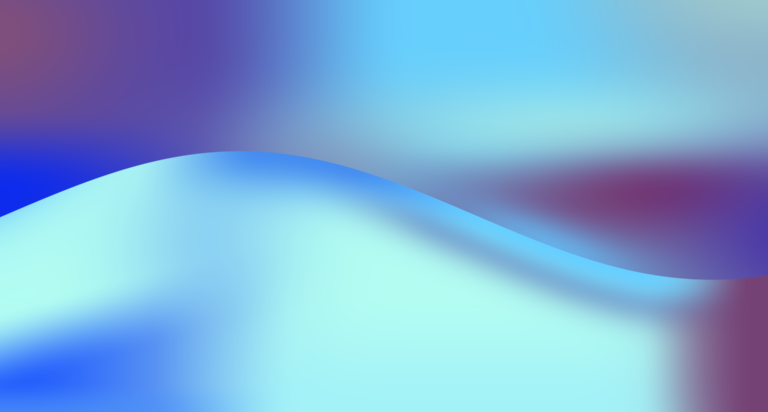
This background is drawn by a Shadertoy shader. Its source:

```glsl
// Soft blurred colour fields split by one smooth wave crest.

const float PI = 3.14159;

// Soft elliptical spot, 1 at its centre.
float glow(vec2 p, vec2 centre, vec2 radius) {
    vec2 q = (p - centre) / radius;
    return exp(-dot(q, q));
}

// Falling counterpart of smoothstep.
float fadeOut(float a, float b, float x) {
    return 1.0 - smoothstep(a, b, x);
}

float crestHeight(float x) {
    return 0.477 + 0.156 * cos(PI * (x - 0.3125) / 0.6145);
}

// Backdrop above the crest; h is the height over it.
vec3 upperField(vec2 p, float h) {
    vec3 c = mix(vec3(0.33, 0.28, 0.66), vec3(0.40, 0.81, 0.99), smoothstep(0.24, 0.54, p.x));

    // Plum and deep blue on the left
    c = mix(c, vec3(0.50, 0.31, 0.48), glow(p, vec2(-0.02, 0.92), vec2(0.17, 0.22)));
    c = mix(c, vec3(0.05, 0.17, 0.93), fadeOut(0.54, 0.74, p.y) * fadeOut(0.0, 0.36, p.x));

    // Grey upper right, paler in the corner
    c = mix(c, vec3(0.56, 0.69, 0.77), 0.9 * smoothstep(0.68, 0.98, p.x + 0.12 * (p.y - 0.85)));
    c = mix(c, vec3(0.64, 0.81, 0.81), 0.8 * glow(p, vec2(1.0, 1.03), vec2(0.16, 0.12)));

    // Lavender haze and pale band across the middle
    c = mix(c, vec3(0.50, 0.54, 0.70), 0.8 * glow(p, vec2(0.44, 0.61), vec2(0.16, 0.13)));
    c = mix(c, vec3(0.61, 0.90, 0.92), 0.95 * glow(p, vec2(0.74, 0.69), vec2(0.27, 0.11)));

    // Violet, maroon and indigo on the right
    c = mix(c, vec3(0.45, 0.44, 0.64), fadeOut(0.48, 0.65, p.y) * smoothstep(0.42, 0.62, p.x));
    c = mix(c, vec3(0.46, 0.22, 0.44), glow(p, vec2(0.87, 0.53), vec2(0.20, 0.10)));
    c = mix(c, vec3(0.28, 0.21, 0.66), 0.95 * glow(p, vec2(1.04, 0.42), vec2(0.14, 0.21)));

    // Blue light along the descending slope
    float slope = exp(-h * h / 0.0045) * glow(p, vec2(0.72, p.y), vec2(0.13, 1.0));
    return mix(c, vec3(0.40, 0.70, 0.92), 0.95 * slope);
}

// Body of the wave; d is the depth under the crest.
vec3 waveField(vec2 p, float d) {
    vec3 c = mix(vec3(0.64, 0.95, 0.97), vec3(0.70, 0.99, 0.95), smoothstep(0.0, 0.30, p.y));

    // Sky tint through the left half
    c = mix(c, vec3(0.50, 0.77, 0.95), 0.75 * glow(p, vec2(0.27, 0.40), vec2(0.11, 0.24)));
    c = mix(c, vec3(0.45, 0.80, 0.99), 0.65 * exp(-d / 0.05) * fadeOut(0.0, 0.2, p.x));

    // Slanted blue pool at lower left
    vec3 pool = mix(vec3(0.14, 0.37, 0.99), vec3(0.42, 0.65, 0.94), smoothstep(0.02, 0.30, p.x));
    pool = mix(pool, vec3(0.30, 0.57, 0.97), 0.7 * fadeOut(0.0, 0.08, p.y));
    c = mix(c, pool, fadeOut(-0.10, 0.10, p.y - 0.145 - 0.55 * p.x) * fadeOut(0.19, 0.39, p.x));

    // Grey shade following the slope
    float shade = (d - 0.07) / 0.062;
    c = mix(c, vec3(0.47, 0.62, 0.79), 0.9 * exp(-shade * shade) * smoothstep(0.38, 0.58, p.x));

    // Plum at lower right
    c = mix(c, vec3(0.57, 0.57, 0.69), 0.6 * glow(p, vec2(0.93, 0.12), vec2(0.07, 0.22)));
    c = mix(c, vec3(0.46, 0.26, 0.46), smoothstep(0.83, 0.98, p.x));

    // Bright rim, blue at the top and cyan downhill
    vec3 rim = mix(vec3(0.27, 0.55, 0.94), vec3(0.40, 0.81, 1.0), smoothstep(0.44, 0.64, p.x));
    float rimWidth = mix(0.10, 0.060, smoothstep(0.35, 0.55, p.x));
    float rimSpan = smoothstep(0.17, 0.34, p.x) * fadeOut(0.83, 0.98, p.x);
    return mix(c, rim, rimSpan * exp(-d * d / (rimWidth * rimWidth)));
}

void mainImage(out vec4 fragColor, in vec2 fragCoord) {
    vec2 p = fragCoord / iResolution.xy;
    float h = p.y - crestHeight(p.x);
    float edge = 1.0 / iResolution.y;
    vec3 color = mix(waveField(p, max(-h, 0.0)), upperField(p, max(h, 0.0)), smoothstep(-edge, edge, h));
    fragColor = vec4(color, 1.0);
}
```
